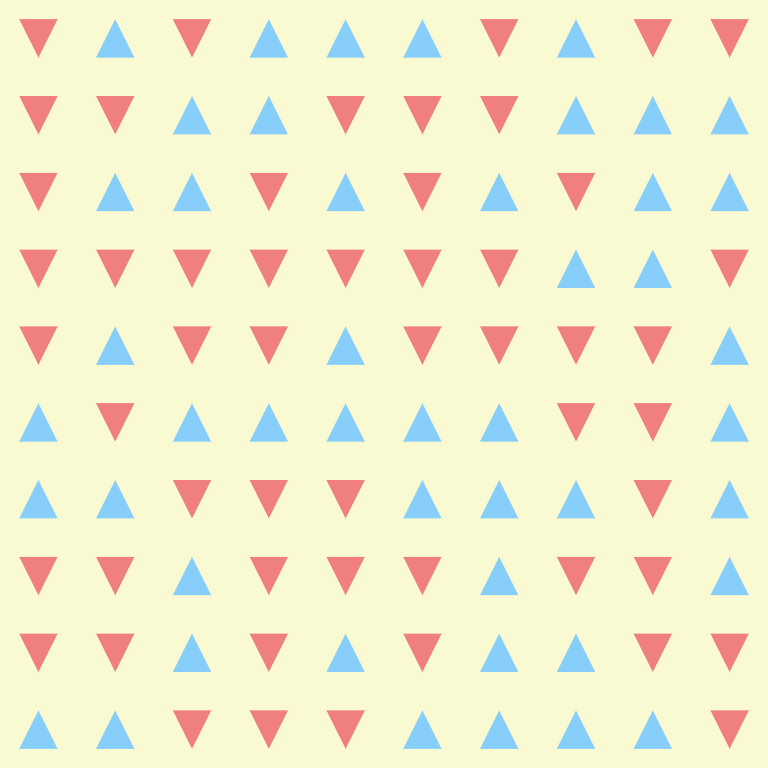
Give the GLSL for this pattern, as a WebGL 1 fragment shader.

```glsl
precision highp float;

uniform vec2 u_resolution;

float hash(vec2 cell) {
    vec3 p = fract(cell.xyx * 0.1031);
    p += dot(p, p.yzx + 33.33);
    return fract((p.x + p.y) * p.z);
}

// Signed distance to an upward triangle, half a cell wide and high
float triangleDistance(vec2 p) {
    float base = -p.y - 0.25;
    float side = dot(vec2(abs(p.x), p.y - 0.25), normalize(vec2(2.0, 1.0)));
    return max(base, side);
}

void main() {
    // Ten cells across and down
    vec2 grid = 10.0 * gl_FragCoord.xy / u_resolution;
    vec2 p = fract(grid) - 0.5;
    float pixel = 10.0 / min(u_resolution.x, u_resolution.y);

    // Each cell points up in blue or down in coral, with even odds
    float down = step(0.5, hash(floor(grid) + 17.0));
    p.y *= 1.0 - 2.0 * down;
    vec3 fill = mix(vec3(0.529, 0.808, 0.980), vec3(0.941, 0.502, 0.502), down);

    float coverage = 1.0 - smoothstep(-0.5 * pixel, 0.5 * pixel, triangleDistance(p));
    vec3 cream = vec3(0.980, 0.980, 0.824);
    gl_FragColor = vec4(mix(cream, fill, coverage), 1.0);
}
```
